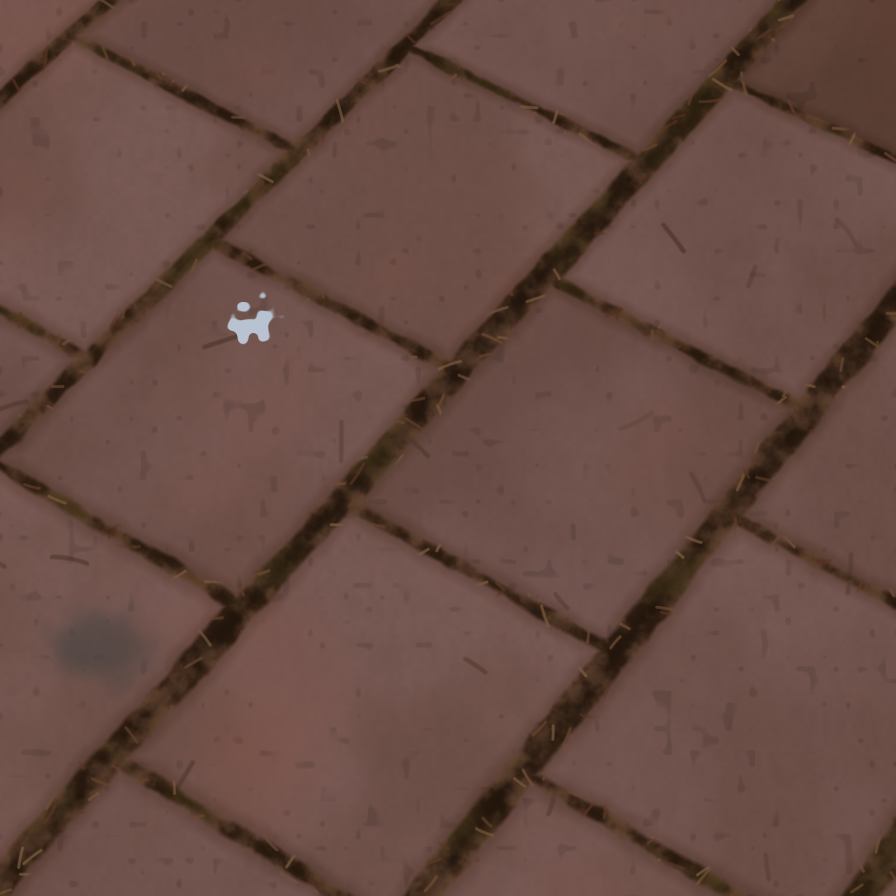
This texture is drawn by a WebGL 1 fragment shader. Its source:

```glsl
precision highp float;
uniform vec2 u_resolution;

float hash(vec2 p) {
  vec3 h = fract(p.xyx * vec3(0.1031, 0.1030, 0.0973));
  h += dot(h, h.yzx + 33.33);
  return fract((h.x + h.y) * h.z);
}

float noise(vec2 p) {
  vec2 i = floor(p), f = fract(p);
  f = f * f * (3.0 - 2.0 * f);
  return mix(mix(hash(i), hash(i + vec2(1, 0)), f.x),
             mix(hash(i + vec2(0, 1)), hash(i + vec2(1, 1)), f.x), f.y);
}

float fbm(vec2 p) {
  float sum = 0.0, amp = 0.5;
  for (int i = 0; i < 4; i++) {
    sum += amp * noise(p);
    p = mat2(1.6, 1.2, -1.2, 1.6) * p + 7.3;
    amp *= 0.5;
  }
  return sum;
}

// Scattered short strokes: x = coverage, y = random tone
vec2 strokes(vec2 p, float scale, vec2 size, float density) {
  vec2 result = vec2(0.0);
  vec2 cell = floor(p * scale);
  for (int j = -1; j <= 1; j++) {
    for (int i = -1; i <= 1; i++) {
      vec2 id = cell + vec2(i, j);
      vec2 center = id + vec2(hash(id + 11.0), hash(id + 47.0));
      float angle = 6.2832 * hash(id + 83.0);
      vec2 along = vec2(cos(angle), sin(angle));
      vec2 d = p - center / scale;
      float t = dot(d, along);
      float bend = 12.0 * t * t * (hash(id + 61.0) - 0.5);
      float side = dot(d, vec2(-along.y, along.x)) + bend;
      float dist = length(vec2(max(abs(t) - size.x * (0.4 + 0.6 * hash(id + 29.0)), 0.0), side));
      float cover = (1.0 - smoothstep(size.y * 0.4, size.y * 1.6, dist)) * step(hash(id + 5.0), density);
      if (cover > result.x) result = vec2(cover, hash(id + 97.0));
    }
  }
  return result;
}

void main() {
  vec2 p = gl_FragCoord.xy / u_resolution;

  // Perspective ground plane: x counts rows, y counts bricks along a row
  float depth = 4.52 - p.y;
  vec2 ground = vec2(10.329 - 9.234 * (4.06 - p.x) / depth,
                     5.688 * (p.x + 6.92) / depth - 9.183);
  float row = floor(ground.x);
  float along = ground.y - 0.56 * mod(row, 2.0);
  vec2 id = vec2(row, floor(along));

  // Distance from joints, wide between rows and narrow between bricks
  float wobble = 0.010 * (fbm(p * 32.0) - 0.47);
  float rowGap = 0.34 * abs(fract(ground.x + 0.5) - 0.5) - 0.011 - 0.005 * clamp(ground.x - 1.0, 0.0, 1.0);
  float endGap = 0.36 * abs(fract(along + 0.5) - 0.5) - 0.007;
  float gap = min(rowGap, endGap) + wobble;
  float joint = 1.0 - smoothstep(-0.004, 0.003, gap);

  // Brick faces
  float cloud = fbm(p * 6.0 + id * 5.0);
  float grain = noise(p * 190.0) + noise(p * vec2(130.0, 70.0)) - 1.0;
  vec3 brick = mix(vec3(0.415, 0.302, 0.272), vec3(0.455, 0.338, 0.316), smoothstep(0.25, 0.7, cloud));
  brick *= 0.97 + 0.06 * hash(id + 20.0) + 0.025 * grain;
  float blush = smoothstep(0.5, 0.75, fbm(p * 4.0 + 13.0));
  brick = mix(brick, vec3(0.48, 0.32, 0.28), 0.4 * blush);
  brick = mix(brick, vec3(0.50, 0.33, 0.29), 0.5 * (1.0 - smoothstep(0.0, 0.13, length(p - vec2(0.29, 0.16)))));
  if (all(equal(id, vec2(2.0, 3.0)))) brick *= vec3(0.82, 0.78, 0.72);
  brick *= 1.0 - vec3(0.12, 0.15, 0.19) * (1.0 - smoothstep(0.0, 0.018, gap));

  // Marks, grey stain and pale spatter
  vec2 mark = strokes(p + 3.0, 7.0, vec2(0.024, 0.0025), 0.35);
  brick = mix(brick, vec3(0.29, 0.20, 0.16), mark.x * (0.2 + 0.5 * mark.y));
  float speck = smoothstep(0.83, 0.95, noise(p * 75.0 + 31.0));
  brick *= 1.0 - 0.1 * speck;
  vec2 stainPos = (p - vec2(0.11, 0.275)) / vec2(0.10, 0.06);
  float stain = 1.0 - smoothstep(0.1, 1.0, length(stainPos) + 0.8 * (fbm(p * 22.0) - 0.47));
  brick = mix(brick, vec3(0.28, 0.26, 0.25), 0.65 * stain);
  vec2 spatterPos = (p - vec2(0.281, 0.637)) / vec2(0.020, 0.025);
  float spatter = length(spatterPos) + 2.2 * (noise(p * 85.0) - 0.45);
  brick = mix(brick, vec3(0.72, 0.76, 0.82), 1.0 - smoothstep(0.65, 1.0, spatter));

  // Soil, moss and dry litter
  float soilTone = fbm(p * 45.0 + 9.0);
  vec3 soil = mix(vec3(0.17, 0.105, 0.06), vec3(0.37, 0.255, 0.18), smoothstep(0.25, 0.72, soilTone));
  soil = mix(soil, vec3(0.25, 0.20, 0.09), 0.5 * smoothstep(0.5, 0.7, fbm(p * 14.0)));
  soil *= 0.78 + 0.22 * smoothstep(-0.016, 0.0, gap);
  vec2 litter = strokes(p, 38.0, vec2(0.013, 0.0016), 0.6);
  vec3 straw = mix(vec3(0.33, 0.17, 0.11), vec3(0.52, 0.40, 0.27), litter.y);
  float spill = 1.0 - smoothstep(-0.001, 0.007, gap);
  vec3 color = mix(brick, soil, joint);
  color = mix(color, straw, 0.65 * litter.x * spill);

  gl_FragColor = vec4(color, 1.0);
}
```
